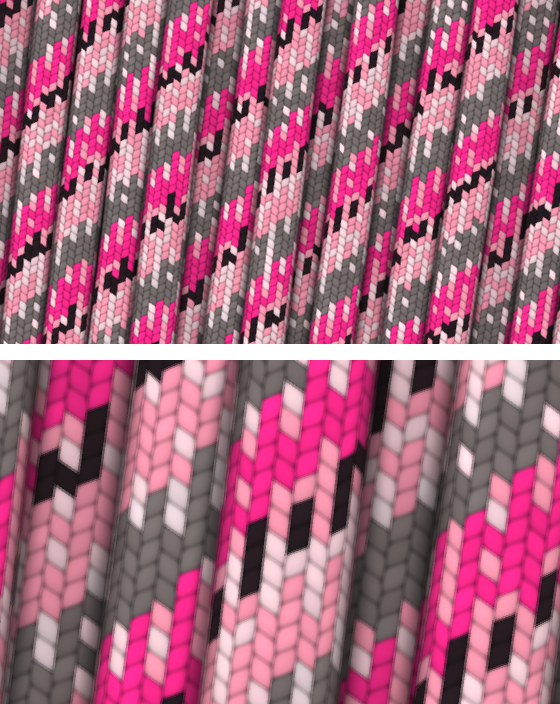
Top: the whole. Bottom: its middle third, enlarged.
Reproduce this texture procedurally as a WebGL 1 fragment shader.

```glsl
precision highp float;
// Leaning rows of braided cord in hot pink, rose, pale pink, grey and black.
uniform vec2 u_resolution;

const float PI = 3.14159265;
const float PITCH = 0.1176;      // spacing of cords, in canvas heights
const float RADIUS = 0.069;      // half width of a cord
const float STITCH = 0.0241;     // height of one stitch
const float COLUMNS = 10.0;      // stitch columns on the visible half
const float REPEAT = 18.0;       // stitches in one colour repeat
const float TWIST = 0.75;        // stitches a colour band climbs per column
const float SOFTNESS = 0.0017;   // spread of the smoothing samples

const vec3 HOT_PINK = vec3(1.0, 0.17, 0.55);
const vec3 ROSE = vec3(0.94, 0.57, 0.66);
const vec3 PALE = vec3(0.96, 0.81, 0.84);
const vec3 GREY = vec3(0.46, 0.42, 0.42);
const vec3 BLACK = vec3(0.15, 0.11, 0.13);
const vec3 GAP = vec3(0.14, 0.07, 0.09);
const vec3 HAZE = vec3(0.11, 0.07, 0.075);

float hash(vec2 p) {
  return fract(sin(dot(p, vec2(127.1, 311.7))) * 43758.5453);
}

// Yarn colour at a step of the repeat; the two strand families differ.
vec3 yarnColor(float stepIndex, float family, float rnd) {
  vec3 light = mix(PALE, ROSE, step(0.6, rnd));
  vec3 warm = mix(HOT_PINK, ROSE, step(0.5, rnd));
  if (stepIndex < 2.0) return mix(BLACK, mix(BLACK, light, step(0.3, rnd)), family);
  if (stepIndex < 3.0) return mix(BLACK, warm, max(family, step(0.4, rnd)));
  if (stepIndex < 6.0) return mix(HOT_PINK, warm, family * step(0.6, rnd));
  if (stepIndex < 8.0) return mix(HOT_PINK, light, family);
  if (stepIndex < 11.0) return mix(GREY, PALE, family * step(0.8, rnd));
  if (stepIndex < 13.0) return mix(GREY, PALE * vec3(0.90, 0.97, 0.96), family * step(0.3, rnd));
  return mix(ROSE, light, max(family, step(rnd, 0.25)));
}

// Staggered, alternately slanted stitches wrapped round the cord.
vec3 braid(float across, float along, float seed) {
  float u = asin(clamp(across, -1.0, 1.0)) / PI * COLUMNS;
  float column = floor(u);
  float family = mod(column, 2.0);
  float fu = fract(u) - 0.5;
  float v = along / STITCH - 0.5 * family + (family - 0.5) * 0.9 * fu;
  float row = floor(v);
  vec2 local = vec2(fu, fract(v) - 0.5);

  // Bands climb round the cord with a ragged edge
  float rnd = hash(vec2(column + seed * 17.0, row));
  float ragged = 1.6 * (hash(vec2(column, seed)) - 0.5);
  float diagonal = floor(row + 0.5 * family - TWIST * column + ragged);
  vec3 color = yarnColor(mod(diagonal, REPEAT), family, rnd);

  // Rounded stitch with a soft crown and shaded seams
  float edge = length(max(abs(local) - vec2(0.2), 0.0)) - 0.27;
  float cover = 1.0 - smoothstep(-0.10, 0.12, edge);
  vec2 glint = local - vec2(-0.06, 0.12);
  color *= (1.08 - 0.35 * dot(glint, glint)) * (0.90 + 0.12 * rnd);
  return mix(color * 0.62, color, cover);
}

// Round shading, brightest a little left of the middle.
float roundShade(float across) {
  float height = sqrt(max(1.0 - across * across, 0.0));
  return mix(0.24, 1.03, smoothstep(0.05, 0.80, height)) - 0.07 * across;
}

// Cords fan out slightly: those to the right lean more.
float cordLean(float id) {
  return 0.105 + 0.0035 * id + 0.012 * (hash(vec2(id, 3.0)) - 0.5);
}

float cordCentre(float id, float y) {
  float top = 0.174 + PITCH * (id - 1.0) + 0.030 * sin((id - 1.0) * 0.48);
  return top + (y - 1.0) * cordLean(id) + 0.003 * sin(y * 4.0 + id * 2.0);
}

// Some cords lie sunken behind their neighbours.
float isSunken(float id) {
  return step(fract(id * 0.382 + 0.23), 0.33);
}

vec3 drawCord(vec3 below, vec2 p, float id, float sunken, float pixel) {
  float offset = p.x - cordCentre(id, p.y);
  float across = offset / RADIUS;
  if (abs(across) > 1.5) return below;

  // Shadow cast to both sides
  vec3 color = below * mix(0.45, 1.0, smoothstep(0.94, 1.35, abs(across)));
  float phase = 1.14 - 0.41 * id + 0.06 * sin(id * 2.3);
  float along = p.y - 1.0 + cordLean(id) * offset + phase * REPEAT * STITCH;
  float shade = roundShade(across) * mix(1.0, 0.84, sunken);
  vec3 cord = braid(across, along, id) * shade + HAZE * (1.0 - shade);
  float blur = 2.0 * pixel / RADIUS;
  float cover = 1.0 - smoothstep(1.0 - blur, 1.0, abs(across));
  return mix(color, cord, cover);
}

// Sunken cords first, then the raised ones.
vec3 drawCords(vec2 p, float pixel) {
  vec3 color = GAP;
  for (int layer = 0; layer < 2; layer++) {
    for (int i = -1; i < 17; i++) {
      float id = float(i);
      float sunken = isSunken(id);
      if (abs(sunken + float(layer) - 1.0) < 0.5)
        color = drawCord(color, p, id, sunken, pixel);
    }
  }
  return color;
}

void main() {
  float pixel = 1.0 / u_resolution.y;
  vec2 p = gl_FragCoord.xy * pixel;
  vec3 color = vec3(0.0);
  for (int k = 0; k < 4; k++) {
    float angle = PI * (0.5 * float(k) + 0.15);
    color += 0.25 * drawCords(p + SOFTNESS * vec2(cos(angle), sin(angle)), pixel);
  }
  gl_FragColor = vec4(clamp(color, 0.0, 1.0), 1.0);
}
```
